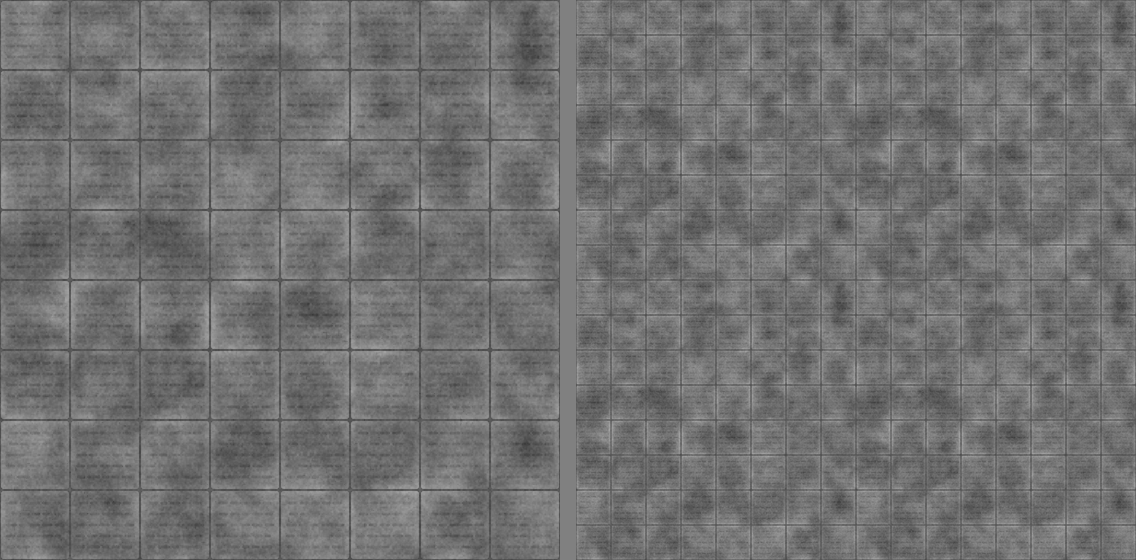
Left, the tile; right, the same tile 2 across and 2 down.
Write a Shadertoy shader that draws this texture.

```glsl
// Grey concrete paving: a square grid of slabs with rounded corners, dark joints,
// paler rims and five rows of shallow pressed slots. Distance functions shape the
// slabs and slots; wrapping value noise adds stains, grain and wear.

#define TILES 8.0            // slabs across and down
#define JOINT 0.015          // half width of the joint, in slabs
#define CORNER 0.035         // corner radius of a slab
#define RIM 0.085            // width of the pale rim
#define ROW_STEP 0.157       // distance between slot rows
#define SLOT_SPAN 0.82       // width covered by a row of slots
#define SLOT_GAP 0.042       // gap between neighbouring slots
#define SLOT_RADIUS 0.014    // half height of a slot
#define SLAB_GREY 0.452
#define JOINT_GREY 0.345
#define STAIN 0.30           // strength of the soft mottling
#define GRAIN 0.11           // strength of the fine speckle

// Integer hash of a non-negative cell and a seed, from 0 to 1
float hash(vec2 cell, float seed) {
    uvec3 v = uvec3(cell, seed) * 1664525u + 1013904223u;
    v.x += v.y * v.z; v.y += v.z * v.x; v.z += v.x * v.y;
    v ^= v >> 16u;
    v.x += v.y * v.z; v.y += v.z * v.x; v.z += v.x * v.y;
    return float(v.z >> 8u) / 16777216.0;
}

// Value noise that wraps after freq cells
float noise(vec2 uv, float freq, float seed) {
    vec2 p = uv * freq;
    vec2 i = floor(p), f = fract(p);
    f = f * f * (3.0 - 2.0 * f);
    vec2 a = mod(i, freq), b = mod(i + 1.0, freq);
    return mix(mix(hash(a, seed), hash(vec2(b.x, a.y), seed), f.x),
               mix(hash(vec2(a.x, b.y), seed), hash(b, seed), f.x), f.y);
}

float fbm(vec2 uv, float freq, float seed) {
    float sum = 0.0, weight = 0.5;
    for (int octave = 0; octave < 5; octave++) {
        sum += weight * noise(uv, freq, seed + float(octave));
        freq *= 2.0;
        weight *= 0.55;
    }
    return sum / 1.055;
}

// Signed distance to the slab outline, p centred on the slab
float slabDistance(vec2 p) {
    vec2 q = abs(p) - (0.5 - JOINT - CORNER);
    return length(max(q, 0.0)) + min(max(q.x, q.y), 0.0) - CORNER;
}

// Boundary k between slots in a row, shifted so that lengths differ
float slotBoundary(float k, float row) {
    return SLOT_SPAN * (k / 5.0 - 0.5) + 0.055 * (hash(vec2(k, row + 2.0), 71.0) - 0.5);
}

// Signed distance to the nearest slot
float slotDistance(vec2 p) {
    float row = clamp(round(p.y / ROW_STEP), -2.0, 2.0);
    float y = p.y - row * ROW_STEP;
    float d = 1.0;
    for (float k = 0.0; k < 5.0; k++) {
        float left = slotBoundary(k, row), right = slotBoundary(k + 1.0, row);
        float halfLength = 0.5 * (right - left - SLOT_GAP) - SLOT_RADIUS;
        float x = max(abs(p.x - 0.5 * (left + right)) - halfLength, 0.0);
        d = min(d, length(vec2(x, y)) - SLOT_RADIUS);
    }
    return d;
}

void mainImage(out vec4 fragColor, in vec2 fragCoord) {
    vec2 uv = fragCoord / iResolution.xy;
    vec2 grid = uv * TILES;
    vec2 id = mod(floor(grid), TILES);
    vec2 p = fract(grid) - 0.5;
    float aa = 0.7 * TILES / min(iResolution.x, iResolution.y);

    float slab = slabDistance(p);
    float slot = slotDistance(p);
    float mottle = fbm(uv, 16.0, 3.0);
    float wear = fbm(uv, 40.0, 17.0);
    float grain = 0.6 * noise(uv, 256.0, 31.0) + 0.4 * noise(uv, 384.0, 37.0) - 0.5;

    // Slab face: tint of each slab, stains, dark blotches
    float grey = SLAB_GREY + 0.022 * (hash(id, 53.0) - 0.5);
    grey += STAIN * (mottle - 0.5);
    grey -= 0.045 * smoothstep(0.55, 0.75, fbm(uv, 20.0, 43.0));

    // Worn pale rim with a thin highlight on the edge
    grey += 0.075 * wear * smoothstep(-RIM, -0.4 * RIM, slab);
    grey += 0.035 * wear * smoothstep(-0.03, -0.01, slab);

    // Pressed slots: faint fill and darker outline, partly worn away
    float depth = mix(0.45, 1.0, smoothstep(0.3, 0.6, wear));
    float fill = 1.0 - smoothstep(-aa, aa, slot);
    float outline = 1.0 - smoothstep(0.003, 0.003 + aa, abs(slot));
    grey -= depth * (0.035 * fill + 0.045 * outline);

    // Joints, darkest where they meet the slab
    float joint = JOINT_GREY + 0.08 * (wear - 0.5);
    joint -= 0.04 * (1.0 - smoothstep(0.002, 0.012, abs(slab)));
    grey = mix(grey, joint, smoothstep(-aa, aa, slab));

    // Grain and scattered pits over everything
    grey += GRAIN * grain;
    grey -= 0.07 * smoothstep(0.86, 0.97, noise(uv, 192.0, 61.0)) * wear;
    fragColor = vec4(vec3(clamp(grey, 0.0, 1.0)), 1.0);
}
```
